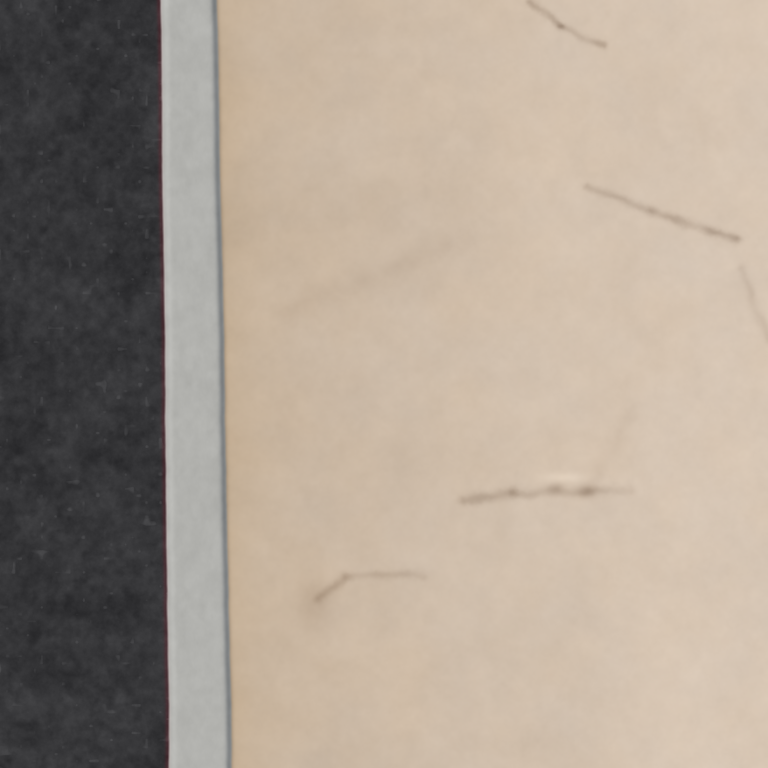
Reproduce this texture procedurally as a Shadertoy shader.

```glsl
// Creased beige paper beside a pale grey strip and a dark mottled border.

float hash(vec2 p) {
    vec3 q = fract(vec3(p.xyx) * 0.1031);
    q += dot(q, q.yzx + 33.33);
    return fract((q.x + q.y) * q.z);
}

float valueNoise(vec2 p) {
    vec2 cell = floor(p), f = fract(p);
    f = f * f * (3.0 - 2.0 * f);
    float low = mix(hash(cell), hash(cell + vec2(1, 0)), f.x);
    float high = mix(hash(cell + vec2(0, 1)), hash(cell + vec2(1, 1)), f.x);
    return mix(low, high, f.y);
}

// Layered noise centred on zero.
float fbm(vec2 p) {
    float sum = 0.0, weight = 0.5;
    for (int i = 0; i < 4; i++) {
        sum += weight * (valueNoise(p) - 0.5);
        p = mat2(1.6, 1.2, -1.2, 1.6) * p + 17.3;
        weight *= 0.55;
    }
    return sum;
}

float segmentDistance(vec2 p, vec2 a, vec2 b) {
    vec2 pa = p - a, ba = b - a;
    return length(pa - ba * clamp(dot(pa, ba) / dot(ba, ba), 0.0, 1.0));
}

// Soft stroke whose strength is broken up by noise.
float crease(vec2 p, vec2 a, vec2 b, float width) {
    vec2 wobble = 0.008 * vec2(fbm(p * 45.0), fbm(p * 45.0 + 9.0));
    float d = segmentDistance(p + wobble, a, b) / width;
    return exp(-d * d) * (0.45 + 0.75 * valueNoise(p * 55.0));
}

float smudge(vec2 p, vec2 center, vec2 radius) {
    vec2 d = (p - center) / radius;
    return exp(-dot(d, d));
}

float band(float x, float width) {
    return exp(-x * x / (width * width));
}

vec3 darkBorder(vec2 p) {
    float mottle = 0.09 * fbm(p * 24.0) + 0.09 * fbm(p * 90.0);
    float fleck = smoothstep(0.86, 1.0, valueNoise(p * 110.0 + 40.0));
    return vec3(0.205, 0.205, 0.213) + mottle + 0.06 * fleck;
}

vec3 paleStrip(vec2 p) {
    float grain = 0.035 * fbm(p * 28.0) + 0.04 * fbm(p * vec2(110.0, 80.0));
    return vec3(0.695, 0.695, 0.68) + grain;
}

// Paper warms toward its left edge and brightens toward the right.
vec3 paperBase(vec2 p, float fromEdge) {
    vec3 color = mix(vec3(0.785, 0.712, 0.632), vec3(0.842, 0.775, 0.705),
                     smoothstep(0.28, 1.0, p.x));
    color -= vec3(0.025, 0.035, 0.055) * exp(-max(fromEdge, 0.0) / 0.04);
    color += 0.035 * fbm(p * 7.0) + 0.03 * fbm(p * 32.0);
    color += 0.018 * fbm(p * 110.0);
    return color + vec3(0.012, 0.0, -0.016) * fbm(p * 15.0 + 30.0);
}

float paperMarks(vec2 p) {
    float marks = 0.0;
    // Upper right folds
    marks += 0.11 * crease(p, vec2(0.69, 1.0), vec2(0.73, 0.965), 0.005);
    marks += 0.10 * crease(p, vec2(0.73, 0.965), vec2(0.785, 0.942), 0.005);
    marks += 0.08 * crease(p, vec2(0.765, 0.757), vec2(0.85, 0.725), 0.005);
    marks += 0.13 * crease(p, vec2(0.85, 0.725), vec2(0.96, 0.687), 0.006);
    marks += 0.05 * crease(p, vec2(0.965, 0.65), vec2(1.0, 0.56), 0.006);
    // Lower centre wrinkle
    marks += 0.10 * crease(p, vec2(0.605, 0.348), vec2(0.67, 0.357), 0.007);
    marks += 0.08 * crease(p, vec2(0.67, 0.357), vec2(0.82, 0.361), 0.006);
    marks += 0.11 * smudge(p, vec2(0.724, 0.364), vec2(0.011, 0.007));
    marks += 0.11 * smudge(p, vec2(0.764, 0.360), vec2(0.012, 0.008));
    // Lower left wrinkle
    marks += 0.08 * crease(p, vec2(0.415, 0.222), vec2(0.45, 0.25), 0.007);
    marks += 0.07 * crease(p, vec2(0.45, 0.25), vec2(0.55, 0.252), 0.006);
    marks += 0.05 * smudge(p, vec2(0.41, 0.21), vec2(0.025, 0.03));
    // Faint diagonal shading
    marks += 0.025 * crease(p, vec2(0.37, 0.59), vec2(0.60, 0.69), 0.014);
    marks += 0.03 * crease(p, vec2(0.77, 0.37), vec2(0.82, 0.46), 0.011);
    // Pale ridge above the centre wrinkle
    return marks - 0.05 * smudge(p, vec2(0.735, 0.378), vec2(0.03, 0.007));
}

void mainImage(out vec4 fragColor, in vec2 fragCoord) {
    vec2 p = fragCoord / iResolution.xy;
    float waver = 0.003 * fbm(vec2(p.y * 16.0, 3.0));
    float fromBorder = p.x - mix(0.220, 0.2095, p.y) + waver;
    float fromStrip = p.x - mix(0.302, 0.283, p.y) + waver;
    float soft = max(0.002, 0.75 / iResolution.x);

    vec3 paper = paperBase(p, fromStrip) - paperMarks(p) * vec3(0.95, 1.0, 1.0);
    vec3 color = mix(darkBorder(p), paleStrip(p), smoothstep(-soft, soft, fromBorder));
    color = mix(color, paper, smoothstep(-soft, soft, fromStrip));

    // Reddish border rim and grey shadow beside the paper
    color += vec3(0.07, -0.025, -0.015) * band(fromBorder + 0.002, 0.003);
    color += 0.035 * band(fromBorder - 0.007, 0.004);
    color -= vec3(0.20, 0.19, 0.17) * band(fromStrip + 0.003, 0.0045);
    fragColor = vec4(clamp(color, 0.0, 1.0), 1.0);
}
```
